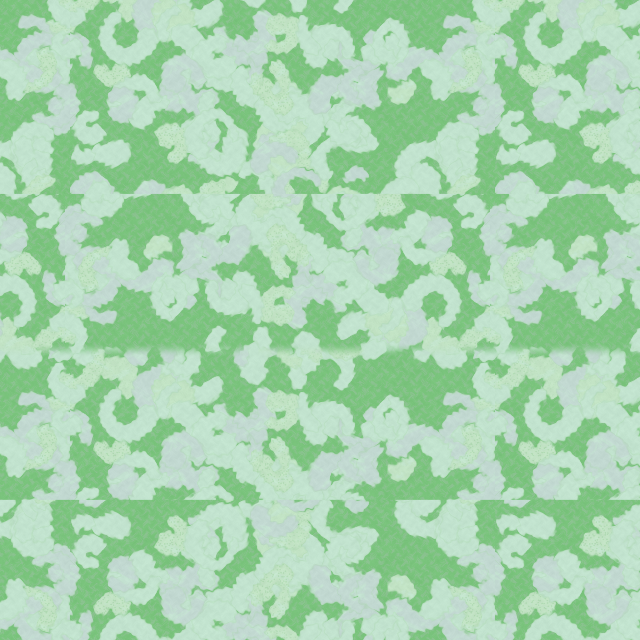
Write a Shadertoy shader that draws this pattern.

```glsl
// Camouflage of curved pastel brush strokes on green paper, in flipped repeating bands.

const float PERIOD = 0.664;       // width of one repeat
const float SEAM_X = 0.110;       // left edge of a repeat
const float COLUMNS = 8.0;        // stroke cells per repeat
const float CELL = PERIOD / COLUMNS;
const int LAYERS = 4;
const float RADIUS_MIN = 0.013, RADIUS_MAX = 0.035;
const float WIDTH_MIN = 0.010, WIDTH_MAX = 0.019;
const float CLEARING = 0.36;      // lower leaves more bare ground
const float EDGE = 0.0016;
const float RELIEF = 0.020;
const float TAU = 6.2831853;

const vec3 GROUND = vec3(0.48, 0.77, 0.49);
const vec3 GROUND_DULL = vec3(0.53, 0.75, 0.55);
const vec3 MINT = vec3(0.76, 0.89, 0.81);
const vec3 MIST = vec3(0.76, 0.85, 0.82);
const vec3 CREAM = vec3(0.76, 0.89, 0.77);
const vec3 WORN = vec3(0.66, 0.84, 0.67);

// Bands from the top down: sign.xy and offset.zw of their pattern coordinates.
const vec4 BANDS[4] = vec4[4](vec4(1, 1, 0, 0), vec4(-1, -1, 0.875, 0.530),
                              vec4(1, 1, 0, -0.589), vec4(1, -1, 0, 1.061));
const vec4 BAND_TOP = vec4(-1.0, 0.303, 0.547, 0.781);
const vec4 BAND_BLUR = vec4(0.001, 0.001, 0.011, 0.001);

vec3 hash3(vec3 p) {
    p = fract(p * vec3(0.1031, 0.1030, 0.0973));
    p += dot(p, p.yxz + 33.33);
    return fract((p.xxy + p.yxx) * p.zyx);
}

// Domain-warped layered sines, roughly -1 to 1.
float waves(vec2 p) {
    float sum = 0.0, amp = 0.5;
    for (int i = 0; i < 4; i++) {
        p += 0.7 * sin(p.yx * 1.3 + float(i));
        sum += amp * sin(p.x) * cos(p.y);
        p = mat2(1.4, 1.1, -1.1, 1.4) * p + 2.3;
        amp *= 0.6;
    }
    return sum;
}

// Distance to the nearest cell point: 0 at the point.
float cellular(vec2 p) {
    vec2 id = floor(p);
    float d = 1.0;
    for (int k = 0; k < 9; k++) {
        vec2 c = id + vec2(k % 3 - 1, k / 3 - 1);
        d = min(d, length(c + hash3(vec3(c, 7.0)).xy - p));
    }
    return d;
}

float arcDistance(vec2 p, float halfAngle, float radius) {
    p.x = abs(p.x);
    vec2 sc = vec2(sin(halfAngle), cos(halfAngle));
    return sc.y * p.x > sc.x * p.y ? length(p - sc * radius) : abs(length(p) - radius);
}

// Positive where strokes are left out.
float openness(vec2 p) {
    float a = TAU * p.x / PERIOD;
    return sin(3.0 * a + 1.5 * sin(19.0 * p.y)) * sin(24.0 * p.y + 1.5 * sin(2.0 * a));
}

vec3 paint(vec2 p) {
    p.x = SEAM_X + mod(p.x - SEAM_X, PERIOD);
    float edge = max(EDGE, 1.0 / iResolution.y);
    vec2 ragged = p + 0.007 * vec2(waves(p * 38.0), waves(p.yx * 34.0 + 4.0))
                    + 0.0015 * sin(p.yx * 410.0 + 3.0 * sin(p * 170.0));
    float grain = waves(p * 310.0), streak = waves(p * vec2(75.0, 120.0));
    float pits = cellular(p * 190.0);
    vec3 colour = mix(GROUND, GROUND_DULL, smoothstep(0.0, 0.7, grain + 0.15));

    for (int layer = 0; layer < LAYERS; layer++) {
        vec2 shift = vec2(0.37, 0.61) * float(layer) * CELL;
        vec2 id = floor((ragged + shift) / CELL);
        for (int k = 0; k < 9; k++) {
            vec2 c = id + vec2(k % 3 - 1, k / 3 - 1);
            vec3 seed = vec3(mod(c.x, COLUMNS), c.y + 40.0, float(layer) + 1.0);
            vec3 place = hash3(seed), form = hash3(seed + 19.0);
            vec2 centre = (c + place.xy) * CELL - shift;
            if (openness(centre) > CLEARING + 0.5 * (form.z - 0.4)) continue;

            // One bent stroke
            float t = place.z * TAU;
            vec2 q = mat2(cos(t), sin(t), -sin(t), cos(t)) * (ragged - centre);
            float d = arcDistance(q, mix(0.6, 2.4, form.x), mix(RADIUS_MIN, RADIUS_MAX, form.y));
            d -= mix(WIDTH_MIN, WIDTH_MAX, form.z) * (0.85 + 8.0 * q.x);

            // Pigment, streaks and worn pits
            float tone = fract(form.x * 7.0 + form.y * 3.0);
            vec3 pigment = tone < 0.45 ? MINT : tone < 0.75 ? MIST : CREAM;
            pigment = mix(pigment, MINT, smoothstep(0.1, 0.6, streak) * 0.7);
            float wear = smoothstep(0.35, 0.1, pits) * smoothstep(0.7, 1.0, tone);
            pigment = mix(pigment, WORN, 0.7 * wear);
            pigment = mix(pigment, WORN, 0.4 * smoothstep(-0.004, 0.0, d));
            colour = mix(colour, pigment, smoothstep(edge, -edge, d));
        }
    }
    // Paper relief
    return colour + RELIEF * (grain + 0.5 * streak);
}

void mainImage(out vec4 fragColor, in vec2 fragCoord) {
    vec2 p = fragCoord / iResolution.xy;
    p.y = 1.0 - p.y;
    vec3 colour = GROUND;
    for (int i = 0; i < 4; i++) {
        float cover = smoothstep(BAND_TOP[i] - BAND_BLUR[i], BAND_TOP[i] + BAND_BLUR[i], p.y);
        bool hidden = i < 3 && p.y > BAND_TOP[min(i + 1, 3)] + BAND_BLUR[min(i + 1, 3)];
        if (cover > 0.0 && !hidden)
            colour = mix(colour, paint(BANDS[i].xy * p + BANDS[i].zw), cover);
    }
    fragColor = vec4(clamp(colour, 0.0, 1.0), 1.0);
}
```
